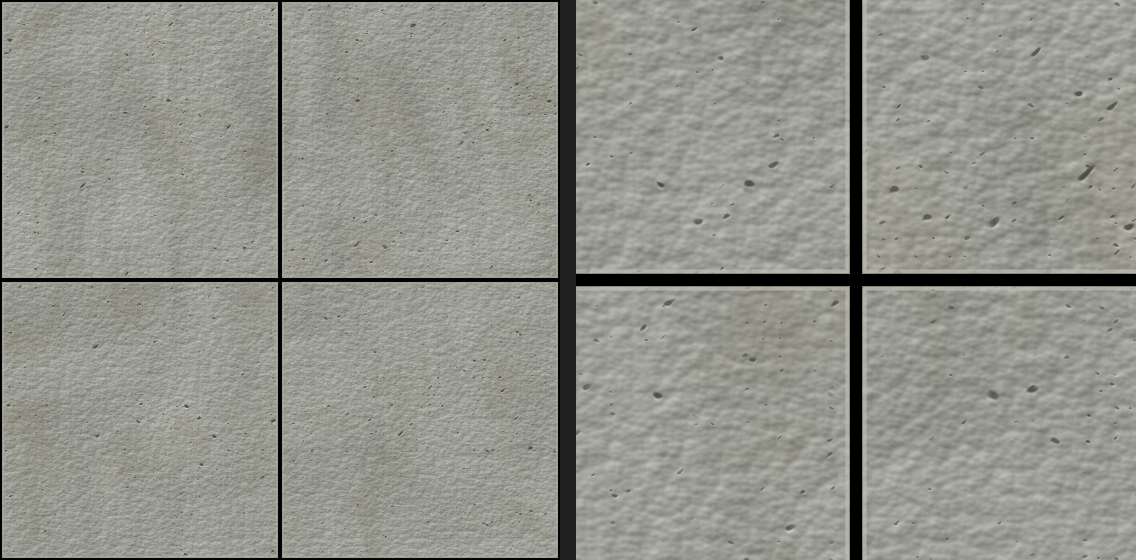
Left, the full canvas; right, a detail of the centre.
Give the GLSL for this texture, as a Shadertoy shader.

```glsl
const vec3 CONCRETE = vec3(0.602, 0.605, 0.570);
const vec3 STAIN = vec3(0.53, 0.50, 0.41);
const vec3 PIT = vec3(0.27, 0.27, 0.235);
const vec3 BEVEL = vec3(0.74, 0.74, 0.71);
const vec3 JOINT = vec3(0.0);
const float TILES = 2.0;
const float JOINT_HALF = 0.0037;
const float BEVEL_WIDTH = 0.0026;

vec2 hash2(vec2 p) {
    vec3 q = fract(p.xyx * vec3(0.1031, 0.1030, 0.0973));
    q += dot(q, q.yzx + 33.33);
    return fract((q.xx + q.yz) * q.zy);
}

// Distance to the nearest scattered point
float cellular(vec2 p) {
    vec2 cell = floor(p), f = fract(p);
    float nearest = 2.0;
    for (int y = -1; y <= 1; y++)
    for (int x = -1; x <= 1; x++) {
        vec2 n = vec2(x, y);
        vec2 d = n + hash2(cell + n) - f;
        nearest = min(nearest, dot(d, d));
    }
    return sqrt(nearest);
}

// Layered, warped sines, about -1 to 1
float clouds(vec2 p) {
    float sum = 0.0, amp = 0.5;
    for (int i = 0; i < 6; i++) {
        p = mat2(0.8, 0.6, -0.6, 0.8) * p * 1.65 + 1.7;
        p += 0.7 * sin(p.yx * 1.3);
        sum += amp * sin(p.x) * sin(p.y + 0.5);
        amp *= 0.68;
    }
    return sum;
}

// Slope of a bumpy surface lit from above
float grainLight(vec2 p, float scale) {
    vec2 q = p * scale * vec2(0.65, 1.0);
    return cellular(q + vec2(-0.2, 0.5)) - cellular(q);
}

// x: dark hollow, y: lit lower lip
vec2 pits(vec2 p, float scale, float density) {
    vec2 q = p * scale, cell = floor(q);
    vec2 r = hash2(cell), s = hash2(cell + 57.0);
    vec2 d = fract(q) - mix(vec2(0.36), vec2(0.64), r);
    d.y -= (r.y - 0.3) * d.x;
    d *= vec2(1.0, 1.6);
    d += 0.05 * sin(q.yx * 11.0 + r * 6.28);
    float radius = mix(0.11, 0.26, s.x * s.x);
    float present = smoothstep(0.0, 0.06, density - s.y);
    float hollow = 1.0 - smoothstep(radius * 0.4, radius, length(d));
    float lip = 1.0 - smoothstep(radius * 0.5, radius, length(d + vec2(-0.03, 0.12)));
    return present * vec2(hollow, lip * (1.0 - hollow));
}

// Faint, broken casting line at the given offset
float seam(float offset, float along) {
    float wobble = 0.006 * sin(along * 19.0) + 0.004 * sin(along * 47.0);
    float fade = 0.6 + 0.4 * sin(along * 8.0 + 1.0);
    return fade * exp(-pow((offset + wobble) / 0.022, 2.0));
}

vec3 concrete(vec2 p, vec2 t, vec2 id) {
    float blotch = clouds(p * 7.0);
    float streak = clouds(p * vec2(22.0, 3.5) + 9.0) * mix(0.5, 1.0, id.y);
    float wear = clouds(p * 11.0 + 31.0);

    // The seam runs across the lower right tile, upward in the others
    bool across = id.x > 0.5 && id.y < 0.5;
    float line = across ? seam(t.y - 0.39, t.x) : seam(t.x - 0.63, t.y);
    line *= id.x * id.y > 0.5 ? 0.3 : 1.0;

    float light = 0.040 * blotch + 0.026 * streak - 0.028 * line;
    light += 0.065 * grainLight(p, 75.0) + 0.10 * grainLight(p, 150.0);
    light += 0.09 * grainLight(p, 270.0);

    vec3 color = CONCRETE + light;
    color = mix(color, STAIN, 0.22 * smoothstep(0.2, 0.9, wear - 0.4 * blotch));

    // Large, medium and small air holes gather in worn areas
    float density = 0.5 + 0.6 * wear + 0.5 * line;
    vec2 holes = pits(p, 38.0, 0.17 * density);
    holes = max(holes, 0.85 * pits(p + 3.7, 62.0, 0.25 * density));
    holes = max(holes, 0.65 * pits(p + 8.1, 100.0, 0.36 * density));
    color += 0.08 * holes.y;
    return mix(color, PIT, 0.85 * holes.x);
}

void mainImage(out vec4 fragColor, in vec2 fragCoord) {
    vec2 uv = fragCoord / iResolution.xy;
    float aa = 0.75 / iResolution.y;
    vec2 id = floor(uv * TILES), t = fract(uv * TILES);

    // Each tile samples its own stretch of concrete
    vec2 p = uv + id * vec2(5.3, 7.9) + 1.0;
    vec3 color = concrete(p, t, id);

    // Pale bevel, then the dark joint
    vec2 border = min(t, 1.0 - t) / TILES;
    float edge = min(border.x, border.y);
    float rim = JOINT_HALF + BEVEL_WIDTH;
    float bevel = 1.0 - smoothstep(rim - aa, rim + aa, edge);
    color = mix(color, BEVEL, 0.65 * bevel);
    float body = smoothstep(JOINT_HALF - aa, JOINT_HALF + aa, edge);
    fragColor = vec4(mix(JOINT, color, body), 1.0);
}
```
